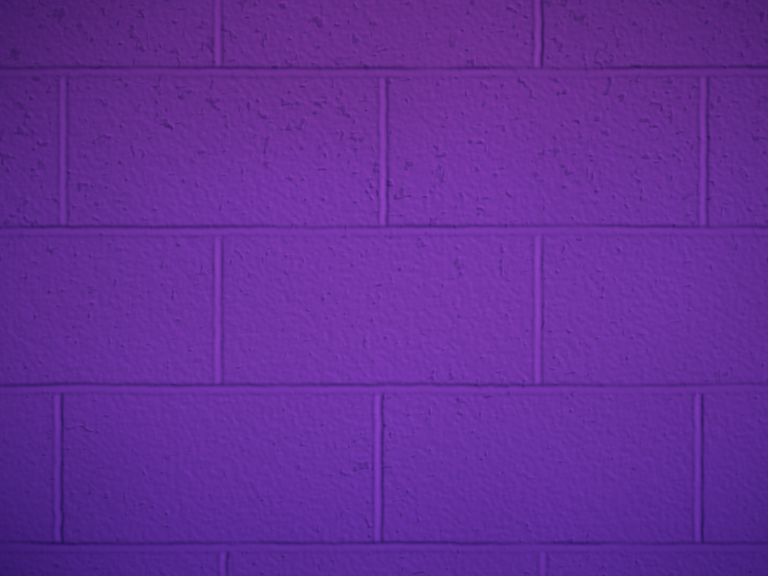
Give the GLSL for this texture, as a Shadertoy shader.

```glsl
// Painted purple concrete block wall in running bond, with pitted orange-peel paint
#define BLOCK vec2(0.5555, 0.2750)
#define ORIGIN vec2(0.104, 0.050)
#define JOINT_HALF 0.0075
#define PEEL_SCALE 135.0
#define PEEL_STRENGTH 0.19
#define PIT_SCALE 98.0
#define PIT_STRENGTH 0.26
#define VIGNETTE vec2(0.52, 0.30)
#define FALLOFF_TINT vec3(1.08, 1.12, 0.78)
#define LOW_PAINT vec3(0.425, 0.202, 0.680)
#define MID_PAINT vec3(0.460, 0.214, 0.665)
#define HIGH_PAINT vec3(0.470, 0.205, 0.610)

float hash(vec2 p) {
    vec3 q = fract(vec3(p.xyx) * 0.1031);
    q += dot(q, q.yzx + 33.33);
    return fract((q.x + q.y) * q.z);
}

float noise(vec2 p) {
    vec2 i = floor(p), f = fract(p);
    f = f * f * (3.0 - 2.0 * f);
    return mix(mix(hash(i), hash(i + vec2(1, 0)), f.x),
               mix(hash(i + vec2(0, 1)), hash(i + vec2(1, 1)), f.x), f.y);
}

// Soft ridge centred on zero
float ridge(float d, float width) {
    return exp(-d * d / (width * width));
}

// Fine bumps left by the paint roller, on two lattices turned apart
float peel(vec2 p) {
    vec2 turned = mat2(0.8, 0.6, -0.6, 0.8) * p;
    return 0.55 * noise(p * PEEL_SCALE) + 0.45 * noise(turned * PEEL_SCALE * 1.3 + 17.0);
}

// Small holes, more frequent in the upper courses
float pits(vec2 p) {
    float patches = noise(p * 6.0 + 4.0);
    float density = 0.02 + 0.09 * smoothstep(0.4, 0.8, p.y) + 0.11 * (patches - 0.5);
    vec2 q = p * PIT_SCALE;
    q += 1.0 * noise(q * 0.5 + 8.0);
    float n = 0.75 * noise(q) + 0.25 * noise(q * 1.9 + 31.0);
    return smoothstep(0.78 - density, 0.98 - density, n);
}

// Signed shading of the mortar joints: positive is lit, negative is shadow
float jointShade(vec2 p, out float mask) {
    vec2 q = p - ORIGIN;
    q.y += 0.003 * (noise(vec2(p.x * 7.0, floor(p.y * 4.0))) - 0.5)
         + 0.002 * (noise(p * 55.0) - 0.5);
    float course = floor(q.y / BLOCK.y);
    float line = floor(q.y / BLOCK.y + 0.5);
    float dy = q.y - line * BLOCK.y;

    // Alternate courses shift by half a block, with a small slip per course
    q.x -= 0.5 * BLOCK.x * mod(course, 2.0) + 0.006 * cos(2.0944 * (course + 1.0));
    float column = floor(q.x / BLOCK.x + 0.5);
    float wear = hash(vec2(column, course) + 12.0);
    float dx = q.x - column * BLOCK.x;
    dx += (0.001 + 0.002 * wear) * (noise(vec2(p.x * 30.0, p.y * 50.0)) - 0.5);

    float bed = 0.05 * ridge(dy, 0.0045)
              - 0.24 * ridge(dy - JOINT_HALF, 0.0036)
              - 0.07 * ridge(dy + JOINT_HALF * 1.2, 0.003);
    bed *= 0.5 + 0.9 * noise(vec2(p.x * 12.0, line * 7.0));

    float upright = 0.16 * ridge(dx + 0.001, 0.0045)
                  - (0.15 + 0.16 * wear) * ridge(dx - JOINT_HALF, 0.0030)
                  - 0.12 * ridge(dx + JOINT_HALF * 1.15, 0.0028);
    upright *= 0.7 + 0.6 * noise(vec2(column * 5.0, p.y * 22.0));
    float ends = smoothstep(0.004, 0.014, abs(dy));

    mask = max(ridge(dy, JOINT_HALF), ends * ridge(dx, JOINT_HALF));
    return bed + upright * ends;
}

void mainImage(out vec4 fragColor, in vec2 fragCoord) {
    vec2 p = fragCoord / iResolution.y;
    float aspect = iResolution.x / iResolution.y;

    // Paint shifts from blue violet below to red violet above
    vec3 color = mix(LOW_PAINT, MID_PAINT, smoothstep(0.0, 0.5, p.y));
    color = mix(color, HIGH_PAINT, smoothstep(0.55, 1.0, p.y));

    // Light falls off around a spot right of the centre, least in blue
    vec2 away = (p - vec2(0.54 * aspect, 0.52)) * vec2(0.85, 1.0);
    float reach = dot(away, away);
    color *= 1.0 - FALLOFF_TINT * reach * (VIGNETTE.x + VIGNETTE.y * reach);
    color *= 0.98 + 0.04 * noise(p * 6.0);

    // Relief is lit from the upper right
    float mask;
    float joint = jointShade(p, mask);
    vec2 lean = vec2(0.0016, 0.0016);
    float bumps = peel(p - lean) - peel(p + lean);
    float hole = pits(p);
    float rim = pits(p + lean) - pits(p - lean);
    float open = 1.0 - 0.7 * mask;
    float shade = joint + open * (PEEL_STRENGTH * bumps
                - PIT_STRENGTH * (0.5 * hole + 0.5 * rim));
    color *= 1.0 + shade * vec3(1.05, 1.0, 0.75);

    fragColor = vec4(clamp(color, 0.0, 1.0), 1.0);
}
```
